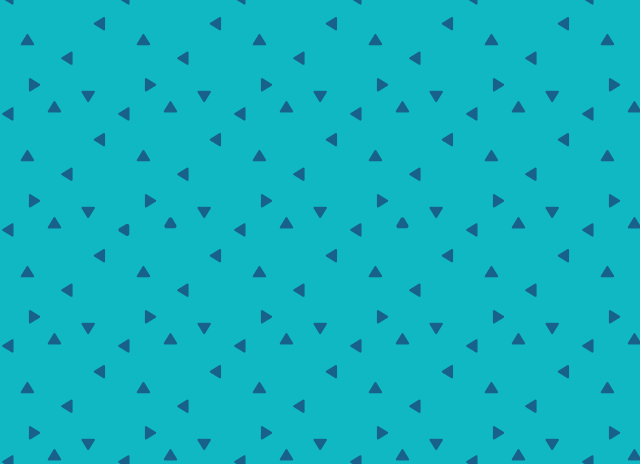
Reproduce this pattern procedurally as a Shadertoy shader.

```glsl
// Small blue rounded triangles scattered in a repeating square tile on turquoise.

float segmentDistance(vec2 p, vec2 a, vec2 b) {
    vec2 ab = b - a;
    return length(p - a - ab * clamp(dot(p - a, ab) / dot(ab, ab), 0.0, 1.0));
}

// Signed distance to an isosceles triangle with its tip on +y; size = half base, half height
float triangleDistance(vec2 p, vec2 size) {
    p.x = abs(p.x);
    vec2 corner = vec2(size.x, -size.y);
    vec2 tip = vec2(0.0, size.y);
    float edge = min(segmentDistance(p, corner, tip),
                     segmentDistance(p, vec2(0.0, -size.y), corner));
    vec2 normal = vec2(2.0 * size.y, size.x);
    bool inside = p.y > -size.y && dot(p - tip, normal) < 0.0;
    return inside ? -edge : edge;
}

void mainImage(out vec4 fragColor, in vec2 fragCoord) {
    // Four tiles down the canvas, y measured from the top
    vec2 p = 4.0 * vec2(fragCoord.x, iResolution.y - fragCoord.y) / iResolution.y;
    float pixel = 4.0 / iResolution.y;

    const vec2 left = vec2(-1, 0), right = vec2(1, 0), up = vec2(0, -1), down = vec2(0, 1);
    vec2 centers[7] = vec2[7](
        vec2(0.857, 0.204), vec2(0.2365, 0.342), vec2(0.577, 0.502), vec2(0.2975, 0.731),
        vec2(0.760, 0.831), vec2(0.4695, 0.921), vec2(0.068, 0.982));
    vec2 tips[7] = vec2[7](left, up, left, right, down, up, left);

    float dist = 1.0;
    for (int i = 0; i < 7; i++) {
        // Offset from the nearest copy, so shapes may cross tile borders
        vec2 tile = floor(p - centers[i] + 0.5);
        vec2 q = p - centers[i] - tile;
        q = vec2(dot(q, vec2(-tips[i].y, tips[i].x)), dot(q, tips[i]));

        // A few copies in the second row have blunter corners
        bool blunt = tile.y == 1.0 && ((tile.x == 1.0 && i >= 5) || (tile.x == 3.0 && i == 5));
        float radius = blunt ? 0.019 : 0.0095;
        vec2 size = blunt ? vec2(0.033, 0.028) : vec2(0.048, 0.039);
        dist = min(dist, triangleDistance(q, size) - radius);
    }

    float coverage = smoothstep(0.6 * pixel, -0.6 * pixel, dist);
    vec3 turquoise = vec3(0.06, 0.72, 0.76);
    vec3 blue = vec3(0.09, 0.38, 0.54);
    fragColor = vec4(mix(turquoise, blue, coverage), 1.0);
}
```
